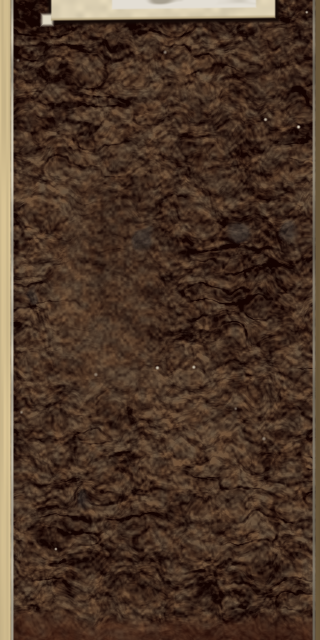
Write a Shadertoy shader that draws this texture.

```glsl
// A crumbly brown soil profile in a narrow wooden tray with a pale plate on top.
// Warped cellular clods at three sizes form a height field lit from above;
// crevices, fine grain, a smeared zone, stones and the tray are layered over it.

#define DARK_SOIL  vec3(0.13, 0.06, 0.04)
#define LIGHT_SOIL vec3(0.34, 0.25, 0.18)
#define WOOD       vec3(0.82, 0.74, 0.56)
#define PAPER      vec3(0.87, 0.84, 0.76)
#define METAL      vec3(0.52, 0.49, 0.43)
#define CLOD_SCALE 14.0
#define GRAIN_SCALE 110.0
#define WARP       0.07
#define RELIEF     5.0
#define CREVICE    1.7
#define LIGHT_STEP vec2(0.002, 0.012)

float hash(vec2 p) {
    return fract(sin(dot(p, vec2(127.1, 311.7))) * 43758.5);
}

vec2 hash2(vec2 p) {
    return vec2(hash(p), hash(p + 51.3));
}

float noise(vec2 p) {
    vec2 i = floor(p), f = fract(p);
    f = f * f * (3.0 - 2.0 * f);
    return mix(mix(hash(i), hash(i + vec2(1, 0)), f.x),
               mix(hash(i + vec2(0, 1)), hash(i + vec2(1, 1)), f.x), f.y);
}

float fbm(vec2 p) {
    float sum = 0.0, amp = 0.5;
    for (int i = 0; i < 4; i++) {
        sum += amp * noise(p);
        p = p * 2.03 + 17.1;
        amp *= 0.5;
    }
    return sum / 0.9375;
}

// Rounded lumps: one minus the distance to the nearest scattered centre
float clods(vec2 p) {
    vec2 cell = floor(p);
    float nearest = 2.0;
    for (int y = -1; y <= 1; y++)
    for (int x = -1; x <= 1; x++) {
        vec2 c = cell + vec2(x, y);
        nearest = min(nearest, length(c + hash2(c) - p));
    }
    return 1.0 - nearest;
}

vec2 warped(vec2 p) {
    return p + WARP * (vec2(fbm(p * 11.0), fbm(p * 11.0 + 37.0)) - 0.5);
}

float height(vec2 p) {
    vec2 q = warped(p) * vec2(0.85, 1.15) * CLOD_SCALE;
    return 0.5 * clods(q) + 0.3 * clods(q * 2.3 + 9.0) + 0.2 * clods(q * 5.3 + 23.0);
}

// Soft coverage of a box given by its lower left and upper right corners
float box(vec2 p, vec2 lo, vec2 hi, float soft) {
    vec2 d = max(lo - p, p - hi);
    return 1.0 - smoothstep(-soft, soft, max(d.x, d.y));
}

// Soft round spots in a few random cells: x is coverage, y a random value
vec2 spots(vec2 p, float scale, float chance, float radius, float soft) {
    vec2 cell = floor(p * scale);
    vec2 centre = (cell + 0.3 + 0.4 * hash2(cell + 5.0)) / scale;
    float size = radius * (0.6 + 0.4 * hash(cell + 3.0));
    float cover = 1.0 - smoothstep(size - soft, size + soft, length(p - centre));
    return vec2(cover * step(hash(cell + 71.0), chance), hash(cell + 8.0));
}

vec3 soil(vec2 p, float soft) {
    vec2 q = warped(p);
    float h = height(p);
    float slope = h - height(p + LIGHT_STEP);

    // Smeared, flatter zone left of the centre
    vec2 away = (q - vec2(0.34, 1.08)) / vec2(0.19, 0.42);
    float smear = 1.0 - smoothstep(0.5, 1.25, length(away));
    float rough = 1.0 - 0.6 * smear;

    // Broken, mostly level crevices between the clods
    float ridge = 1.0 - abs(2.0 * noise(q * vec2(11.0, 25.0)) - 1.0);
    float crack = smoothstep(0.76, 0.97, ridge) * smoothstep(0.42, 0.7, noise(p * 6.0 + 4.0));

    float tone = rough * (3.2 * (h - 0.56) + RELIEF * slope - CREVICE * crack);
    tone += 2.6 * (fbm(p * 5.0 + 60.0) - 0.5) + 0.35 * smear + 0.1;
    tone += 1.8 * (noise(p * GRAIN_SCALE) - 0.5);

    // Shadow below the plate and along the tray, damp band at the foot
    tone -= 1.3 * smoothstep(1.86, 1.96, p.y);
    tone -= 0.9 * (1.0 - smoothstep(0.04, 0.07, p.x));
    float foot = 1.0 - smoothstep(0.03, 0.09, q.y);
    tone = mix(tone, 0.4 * tone - 0.4, foot);

    vec3 col = mix(DARK_SOIL, LIGHT_SOIL, clamp(0.62 + 0.38 * tone, -0.25, 1.4));
    col += vec3(0.025, -0.005, -0.01) * foot;
    col *= 1.0 + 0.12 * (noise(p * 45.0 + 12.0) - 0.5) * vec3(1.0, 0.0, -1.0);

    // Grey stones and tiny pale specks
    vec2 stone = spots(q, 6.0, 0.07, 0.035, 0.012);
    col = mix(col, vec3(0.27, 0.24, 0.22) * (0.85 + 1.2 * slope), 0.6 * stone.x);
    vec2 speck = spots(p, 9.0, 0.06, 0.005, soft);
    return mix(col, PAPER, speck.x * (0.4 + 0.6 * speck.y));
}

void mainImage(out vec4 fragColor, in vec2 fragCoord) {
    vec2 p = fragCoord / iResolution.xy * vec2(1.0, 2.0);
    float soft = 1.2 / iResolution.x;
    vec3 col = soil(p, soft);

    // Tray sides: wood with upright grain, edged by metal strips
    float fibre = noise(p * vec2(130.0, 3.0)) - 0.5;
    vec3 wood = WOOD * (1.0 + 0.12 * fibre);
    float wear = 0.75 + 0.4 * noise(vec2(3.0, p.y * 9.0));
    col = mix(col, PAPER * 0.9 * wear, box(p, vec2(0.034, -1), vec2(0.042, 3), soft));
    col = mix(col, wood, box(p, vec2(-1), vec2(0.034, 3), soft));
    col = mix(col, wood * vec3(0.5, 0.46, 0.4), box(p, vec2(0.985, -1), vec2(2, 3), soft));
    col = mix(col, METAL * wear, box(p, vec2(0.977, -1), vec2(0.985, 3), soft));

    // Plate, slightly tilted, with a worn lower edge and a smudged paper slip
    vec2 t = p - vec2(0.0, 0.012 * (p.x - 0.5));
    col = mix(col, DARK_SOIL * 0.6, box(t, vec2(0.15, 1.928), vec2(0.87, 3), 0.008));
    col = mix(col, PAPER, box(t, vec2(0.13, 1.925), vec2(0.165, 1.96), soft * 2.0));
    vec3 plate = mix(WOOD, PAPER, 0.65) * (0.96 + 0.1 * noise(p * 40.0));
    plate = mix(WOOD * 0.85, plate, smoothstep(1.94, 1.952, t.y));
    col = mix(col, plate, box(t, vec2(0.16, 1.94), vec2(0.86, 3), soft));
    float smudge = smoothstep(0.45, 0.7, noise(p * vec2(16.0, 30.0))) * smoothstep(1.98, 1.992, t.y);
    vec3 slip = mix(vec3(0.89, 0.87, 0.83), METAL * 1.15, 0.8 * smudge);
    col = mix(col, slip, box(t, vec2(0.35, 1.973), vec2(0.8, 3), soft));

    fragColor = vec4(clamp(col, 0.0, 1.0), 1.0);
}
```
